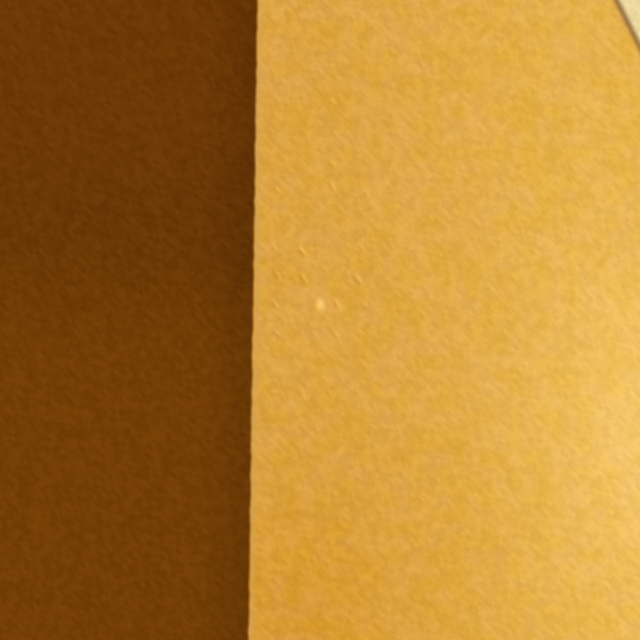
This texture is drawn by a WebGL 1 fragment shader. Its source:

```glsl
precision highp float;
// A dark brown panel beside a grainy golden wall, with a pale clipped corner.
uniform vec2 u_resolution;

const float EDGE_BOTTOM = 0.388;
const float EDGE_TOP = 0.402;
const float EDGE_SOFT = 0.0035;
const vec2 CORNER_POINT = vec2(0.963, 1.0);
const vec2 CORNER_NORMAL = vec2(0.894, 0.448);
const vec3 SHADE_LOW = vec3(0.455, 0.245, 0.022);
const vec3 SHADE_HIGH = vec3(0.430, 0.222, 0.022);
const vec3 GOLD_LOW = vec3(0.850, 0.605, 0.205);
const vec3 GOLD_HIGH = vec3(0.865, 0.640, 0.260);
const vec3 GOLD_RIGHT = vec3(0.900, 0.695, 0.295);
const vec3 GLOW = vec3(0.055, 0.075, 0.100);
const vec3 CREAM = vec3(0.930, 0.850, 0.620);
const vec3 SEAM = vec3(0.560, 0.410, 0.240);
const vec2 FLECK = vec2(0.501, 0.525);
const float GRAIN_SCALE = 110.0;
const float MOTTLE_SCALE = 46.0;
const float SCRATCH_CELLS = 22.0;

float hash(vec2 p) {
  vec3 q = fract(p.xyx * 0.1031);
  q += dot(q, q.yzx + 33.33);
  return fract((q.x + q.y) * q.z);
}

float noise(vec2 p) {
  vec2 cell = floor(p);
  vec2 f = fract(p);
  f = f * f * (3.0 - 2.0 * f);
  float low = mix(hash(cell), hash(cell + vec2(1.0, 0.0)), f.x);
  float high = mix(hash(cell + vec2(0.0, 1.0)), hash(cell + 1.0), f.x);
  return mix(low, high, f.y);
}

// Zero-centred grain, stretched along a falling diagonal.
float grain(vec2 uv) {
  vec2 p = vec2(uv.x + uv.y, 0.65 * (uv.x - uv.y)) * GRAIN_SCALE;
  return 0.65 * noise(p) + 0.35 * noise(p * 1.9 + 17.0) - 0.5;
}

// Short raised marks: a light stroke with a dark lower side.
float scratches(vec2 uv) {
  vec2 p = uv * SCRATCH_CELLS;
  vec2 cell = floor(p);
  vec2 jitter = vec2(hash(cell + 3.1), hash(cell + 8.7)) - 0.5;
  vec2 d = fract(p) - 0.5 - 0.3 * jitter;
  float across = dot(d, vec2(0.8, 0.6));
  float along = dot(d, vec2(-0.6, 0.8));
  float stroke = exp(-along * along * 35.0);
  float light = exp(-across * across * 240.0);
  float dark = exp(-pow(across + 0.11, 2.0) * 240.0);
  float zone = exp(-dot((uv - vec2(0.49, 0.58)) * vec2(9.0, 4.5),
                        (uv - vec2(0.49, 0.58)) * vec2(9.0, 4.5)));
  return (light - 0.7 * dark) * stroke * zone * step(0.6, hash(cell + 21.0));
}

vec3 shadePanel(vec2 uv, float edgeDistance) {
  vec3 color = mix(SHADE_LOW, SHADE_HIGH, smoothstep(0.35, 0.85, uv.y));
  color *= 1.0 - 0.10 * smoothstep(-0.09, 0.0, edgeDistance);
  color *= 1.0 - 0.05 * exp(-pow((uv.y - 0.64) * 9.0, 2.0));
  return color + grain(uv) * vec3(0.065, 0.050, 0.025);
}

vec3 goldWall(vec2 uv) {
  vec3 color = mix(GOLD_LOW, GOLD_HIGH, smoothstep(0.0, 0.45, uv.y));
  color = mix(color, GOLD_RIGHT, smoothstep(0.42, 1.0, uv.x));
  vec2 glowOffset = (uv - vec2(1.02, 0.32)) * vec2(5.5, 3.2);
  color += GLOW * exp(-dot(glowOffset, glowOffset));
  float mottle = noise(uv * MOTTLE_SCALE) - 0.5;
  color += mottle * vec3(0.012, 0.012, 0.085);
  color += grain(uv) * vec3(0.075, 0.075, 0.060);
  color += scratches(uv) * vec3(0.075, 0.080, 0.090);
  vec2 fleckOffset = (uv - FLECK) * vec2(150.0, 95.0);
  return color + vec3(0.10, 0.14, 0.20) * exp(-dot(fleckOffset, fleckOffset));
}

void main() {
  vec2 uv = gl_FragCoord.xy / u_resolution;
  float edge = mix(EDGE_BOTTOM, EDGE_TOP, uv.y);
  edge += 0.0015 * (noise(vec2(uv.y * 70.0, 4.0)) - 0.5);
  float edgeDistance = uv.x - edge;

  // Wall and panel meet at a soft edge with a faint pale rim.
  vec3 wall = goldWall(uv);
  float rim = exp(-pow((edgeDistance - 0.005) / 0.004, 2.0));
  wall = mix(wall, vec3(0.83, 0.64, 0.36), 0.5 * rim);
  float lit = smoothstep(-EDGE_SOFT, EDGE_SOFT, edgeDistance);
  vec3 color = mix(shadePanel(uv, edgeDistance), wall, lit);

  // Clipped corner with a dull seam along its border.
  float corner = dot(uv - CORNER_POINT, CORNER_NORMAL);
  color = mix(color, CREAM + 0.08 * grain(uv), smoothstep(-0.003, 0.003, corner));
  color = mix(color, SEAM, 0.8 * exp(-pow(corner / 0.005, 2.0)));

  gl_FragColor = vec4(clamp(color, 0.0, 1.0), 1.0);
}
```
